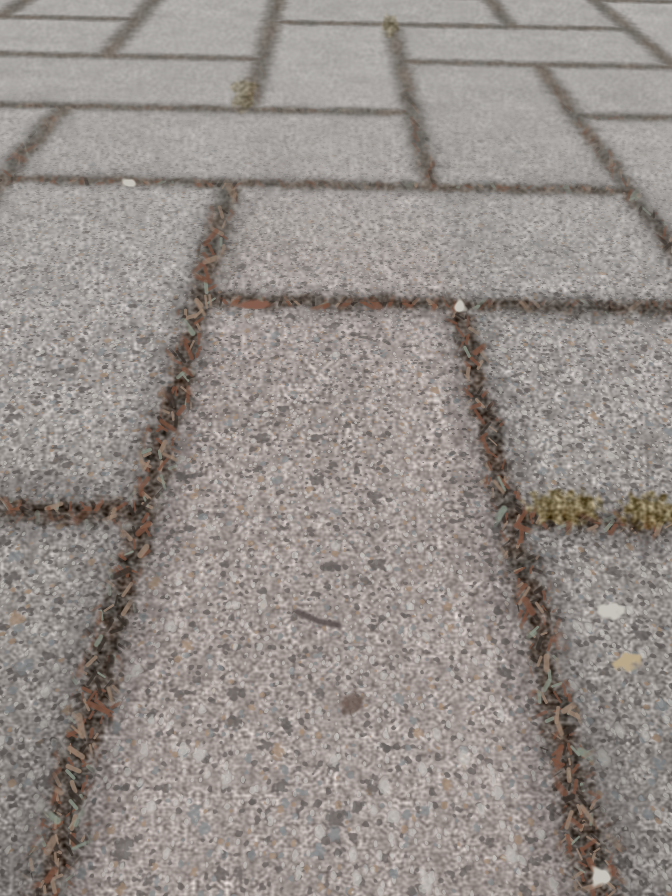
Reproduce this texture procedurally as a Shadertoy shader.

```glsl
float hash(vec2 p) {
    vec3 q = fract(p.xyx * 0.1031);
    q += dot(q, q.yzx + 33.33);
    return fract((q.x + q.y) * q.z);
}

vec2 gradientAt(vec2 cell) {
    float angle = 6.2832 * hash(cell + 57.0);
    return vec2(cos(angle), sin(angle));
}

float gradientNoise(vec2 p) {
    vec2 i = floor(p), f = p - i, s = f * f * (3.0 - 2.0 * f);
    vec2 x = vec2(1, 0), y = vec2(0, 1);
    float low = mix(dot(gradientAt(i), f), dot(gradientAt(i + x), f - x), s.x);
    float high = mix(dot(gradientAt(i + y), f - y), dot(gradientAt(i + 1.0), f - 1.0), s.x);
    return mix(low, high, s.y);
}

float segmentDistance(vec2 p, vec2 a, vec2 b) {
    vec2 ab = b - a;
    return length(p - a - ab * clamp(dot(p - a, ab) / dot(ab, ab), 0.0, 1.0));
}

float blob(vec2 p, vec2 centre, vec2 radius) {
    float d = length((p - centre) / radius) + 0.7 * gradientNoise(p * 110.0);
    return 1.0 - smoothstep(0.6, 1.2, d);
}

// Screen to paving plane, one unit per brick width
vec2 pavingPlane(vec2 p, float depth) {
    float column = ((p.x - 0.373) / depth + 0.259) / 0.5;
    column = max(column, 0.0) + min(column, 0.0) / 1.14;
    return vec2(column, (1.0 / depth - 1.2265) / 0.5076);
}

// Distance inward from the brick edge, brick centre and orientation
vec4 herringbone(vec2 g) {
    vec2 cell = floor(g);
    float k = mod(cell.x + cell.y, 4.0);
    bool across = k > 0.5 && k < 2.5;
    vec2 shift = across ? vec2(k < 1.5 ? 0.5 : -0.5, 0) : vec2(0, k > 2.5 ? 0.5 : -0.5);
    vec2 centre = cell + 0.5 + shift;
    vec2 q = abs(g - centre) - (across ? vec2(1, 0.5) : vec2(0.5, 1)) + 0.06;
    float inside = 0.06 - length(max(q, 0.0)) - min(max(q.x, q.y), 0.0);
    return vec4(inside, centre, across ? 1.0 : 0.0);
}

// Stones set in the concrete, with ragged outlines
vec3 addPebbles(vec3 col, vec2 g, float ragged, float near) {
    for (int i = 0; i < 5; i++) {
        float scale = 58.0 - 10.0 * float(i);
        vec2 q = g * scale + 7.3 * float(i), cell = floor(q);
        float pick = hash(cell + 11.0), tone = hash(cell + 23.0);
        vec2 d = q - cell - 0.35 - 0.3 * vec2(hash(cell + 31.0), hash(cell + 47.0));
        d.x *= 0.7 + 0.8 * tone;
        float radius = 0.12 + 0.2 * hash(cell + 5.0);
        float stone = 1.0 - smoothstep(radius - 0.09, radius + 0.09, length(d) + 0.2 * ragged);
        vec3 tint = tone < 0.34 ? vec3(0.39, 0.37, 0.36)
                  : tone < 0.5 ? vec3(0.53, 0.55, 0.56)
                  : tone < 0.6 ? vec3(0.65, 0.55, 0.46) : vec3(0.78, 0.77, 0.75);
        col = mix(col, tint, stone * step(0.58 + 0.06 * float(i), pick) * near * 0.68);
    }
    return col;
}

// Needles and bark lying in the joints
vec3 addDebris(vec3 col, vec2 p, float mask) {
    for (int i = 0; i < 5; i++) {
        vec2 q = p * (70.0 - 10.0 * float(i)) + 3.7 * float(i), cell = floor(q);
        float pick = hash(cell + 3.0), angle = 0.3 + 2.5 * hash(cell + 19.0);
        vec2 reach = (0.2 + 0.22 * hash(cell + 61.0)) * vec2(cos(angle), sin(angle));
        float d = segmentDistance(q - cell - 0.5, -reach, reach);
        float width = 0.01 + 0.08 * hash(cell + 29.0);
        vec3 tint = pick < 0.42 ? vec3(0.48, 0.32, 0.25)
                  : pick < 0.68 ? vec3(0.61, 0.52, 0.45)
                  : pick < 0.8 ? vec3(0.55, 0.59, 0.54) : vec3(0.21, 0.18, 0.16);
        float shown = step(0.35, hash(cell + 71.0));
        col = mix(col, tint, (1.0 - smoothstep(width, width + 0.09, d)) * shown * mask * 0.8);
    }
    return col;
}

void mainImage(out vec4 fragColor, in vec2 fragCoord) {
    vec2 p = fragCoord / iResolution.y;
    float depth = 1.2396 - p.y - 0.02 * (p.x - 0.373);
    vec2 g = pavingPlane(p, depth);
    float near = smoothstep(0.3, 0.7, depth);
    vec4 brick = herringbone(g + 0.018 * gradientNoise(g * 5.0));
    float grain = gradientNoise(p * vec2(215, 245)), coarse = gradientNoise(p * 105.0 + 9.0);
    float patches = gradientNoise(p * 42.0);

    // Brick faces
    vec3 col = mix(vec3(0.668, 0.658, 0.648), vec3(0.6, 0.578, 0.565), smoothstep(0.25, 0.8, depth));
    col += 0.02 * (hash(brick.yz + 40.0) - 0.5) + 0.04 * gradientNoise(g * vec2(3, 4));
    col += vec3(0.02, 0.002, 0.0) * near * (1.0 - smoothstep(0.4, 0.6, abs(g.x - 0.5)));
    col += (0.23 * grain * (1.0 + patches) + 0.15 * coarse + 0.06 * patches) * mix(0.18, 1.0, near);
    col = addPebbles(col, g, coarse + grain, near);
    col -= 0.06 * smoothstep(0.2, 0.4, abs(p.x - 0.375)) * smoothstep(0.6, 0.0, p.y);

    // Worn edges and soil in the joints
    float edge = brick.x + 0.022 * coarse * near + 0.025 * gradientNoise(g * 13.0);
    float soft = 0.03 + 0.014 * max(g.y, 0.0);
    col *= 1.0 - 0.2 * (1.0 - smoothstep(0.02, 0.15, edge)) * mix(0.6, 1.0, near);
    float joint = 1.0 - smoothstep(0.0, 0.025 + soft, edge);
    vec3 soil = mix(vec3(0.4, 0.37, 0.335), vec3(0.3, 0.26, 0.23), near);
    soil += (0.25 * grain + 0.2 * coarse) * mix(0.3, 1.0, near);
    soil += vec3(0.06, 0.02, 0.0) * patches;
    col = mix(col, soil, joint * mix(0.72, 0.95, near));
    float litter = 1.0 - smoothstep(0.015, 0.06, edge + 0.03 * patches);
    float upright = 1.0 - 0.5 * brick.w * step(abs(g.x - brick.y), 0.92);
    col = addDebris(col, p, litter * upright * smoothstep(0.25, 0.6, depth));

    // Moss patches
    float moss = blob(p, vec2(0.63, 0.433), vec2(0.042, 0.02)) + blob(p, vec2(0.725, 0.43), vec2(0.032, 0.02))
               + 0.5 * blob(p, vec2(0.272, 0.895), vec2(0.014, 0.02)) + 0.5 * blob(p, vec2(0.435, 0.972), vec2(0.01, 0.012));
    col = mix(col, vec3(0.47, 0.41, 0.26) + 0.3 * grain + 0.35 * coarse, min(moss, 1.0) * 0.75);

    // Loose twig, leaf, stains and bright stones
    float twig = segmentDistance(p, vec2(0.332, 0.317), vec2(0.355, 0.307));
    twig = min(twig, segmentDistance(p, vec2(0.355, 0.307), vec2(0.378, 0.302)));
    col = mix(col, vec3(0.34, 0.3, 0.29), 0.85 * (1.0 - smoothstep(0.001, 0.006, twig)));
    col = mix(col, vec3(0.52, 0.37, 0.31), blob(p, vec2(0.284, 0.66), vec2(0.021, 0.005)));
    col = mix(col, vec3(0.37, 0.3, 0.27), 0.7 * blob(p, vec2(0.393, 0.215), vec2(0.014, 0.012)));
    col = mix(col, vec3(0.73, 0.66, 0.54), blob(p, vec2(0.7, 0.261), vec2(0.014, 0.01)));
    float pale = blob(p, vec2(0.681, 0.318), vec2(0.014, 0.009)) + blob(p, vec2(0.67, 0.021), vec2(0.013, 0.012))
               + blob(p, vec2(0.142, 0.796), vec2(0.009, 0.005)) + blob(p, vec2(0.513, 0.657), vec2(0.007, 0.007));
    col = mix(col, vec3(0.78, 0.77, 0.74), min(pale, 1.0));
    fragColor = vec4(clamp(col, 0.0, 1.0), 1.0);
}
```
